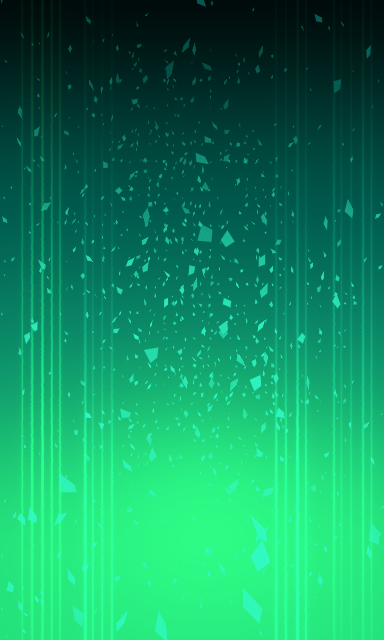
Reproduce this background procedurally as a Shadertoy shader.

```glsl
// Drifting shards over a deep green gradient with a low bright glow.
// Vertical light streaks come from four groups of thin lines; the shards are
// jittered convex quads on four grids of growing cell size, thinned by a cloud.

#define GLOW_CENTER vec2(0.54, 0.17)
#define GLOW_SIZE vec2(0.42, 0.20)
#define STREAK_PITCH 0.0245
#define STREAK_WIDTH 0.0028
#define STREAK_GAIN 0.34
#define SMALLEST_CELL 0.014
#define CELL_GROWTH 1.75
#define SHARD_DENSITY 0.56
#define STRAY_DENSITY 0.06
#define SHARD_LAYERS 4

const vec3 NIGHT = vec3(0.0, 0.03, 0.03);
const vec3 TEAL = vec3(0.0, 0.36, 0.31);
const vec3 JADE = vec3(0.04, 0.54, 0.41);
const vec3 GREEN = vec3(0.14, 0.87, 0.48);
const vec3 GLOW = vec3(0.18, 1.0, 0.53);
const vec3 CYAN = vec3(0.19, 0.98, 0.78);
const vec3 DIM_CYAN = vec3(0.02, 0.40, 0.36);

float hash(vec2 p) {
    return fract(sin(dot(p, vec2(127.1, 311.7))) * 43758.545);
}

vec3 backdrop(vec2 uv) {
    vec3 color = mix(GREEN, JADE, smoothstep(0.12, 0.5, uv.y));
    color = mix(color, TEAL, smoothstep(0.42, 0.7, uv.y));
    color = mix(color, NIGHT, smoothstep(0.62, 1.05, uv.y));
    vec2 q = (uv - GLOW_CENTER) / GLOW_SIZE;
    return mix(color, GLOW, 0.9 * exp(-dot(q, q)));
}

// Light added by the four groups of vertical lines
vec3 streaks(vec2 uv) {
    vec4 starts = vec4(0.061, 0.222, 0.722, 0.868);
    float soft = 1.0 / iResolution.x;
    vec3 light = vec3(0.0);
    for (int g = 0; g < 4; g++) {
        bool outer = g == 0 || g == 3;
        float rise = (uv.y - 0.42) / 0.34;
        float fade = outer ? 0.22 + 0.85 * exp(-rise * rise)
                           : 1.0 - 0.85 * smoothstep(0.1, 0.9, uv.y);
        if (g == 3) fade *= 0.55;
        vec3 tint = g == 0 ? vec3(0.15, 0.85, 0.28) : vec3(0.1, 0.72, 0.55);
        int count = outer ? 5 : 4;
        for (int k = 0; k < count; k++) {
            vec2 id = vec2(float(g), float(k));
            float seed = hash(id + 3.0);
            float ragged = hash(vec2(floor(uv.y * 300.0), seed * 50.0)) - 0.5;
            float x = starts[g] + STREAK_PITCH * (id.y + 0.4 * (seed - 0.5));
            float d = abs(uv.x - x + 0.0012 * ragged);
            float width = STREAK_WIDTH * mix(0.5, 1.2, hash(id + 9.0));
            float core = 1.0 - smoothstep(width - soft, width + soft, d);
            float halo = 0.25 * exp(-d / 0.006);
            light += tint * fade * mix(0.5, 1.0, seed) * (core + halo);
        }
    }
    return light * STREAK_GAIN;
}

// Distance to an irregular, mostly upright convex quad
float shardDistance(vec2 p, vec2 id, float radius) {
    float tilt = 1.7 * (hash(id + 1.3) - 0.5);
    float c = cos(tilt), s = sin(tilt);
    p = mat2(c, s, -s, c) * p;
    p.x *= mix(1.2, 2.8, hash(id + 2.7));
    float d = -1.0;
    for (int k = 0; k < 4; k++) {
        float side = float(k);
        float angle = 1.5708 * (side + 0.5 + 0.5 * (hash(id + side * 5.1) - 0.5));
        float reach = radius * mix(0.5, 1.0, hash(id + side * 7.9 + 4.0));
        d = max(d, dot(p, vec2(cos(angle), sin(angle))) - reach);
    }
    return d;
}

// Chance of a shard at a place: a leaning column plus a few strays
float shardChance(vec2 uv, int layer) {
    if (layer == 3) return 0.38 * (1.0 - smoothstep(0.08, 0.32, uv.y));
    float axis = mix(0.54, 0.41, smoothstep(0.4, 0.9, uv.y));
    float x = (uv.x - axis) / 0.27;
    float column = exp(-x * x) * smoothstep(0.08, 0.45, uv.y)
                 * (1.0 - smoothstep(0.72, 1.0, uv.y));
    return SHARD_DENSITY * column + STRAY_DENSITY;
}

float shards(vec2 p, float aspect) {
    float soft = 0.8 / iResolution.y;
    float cover = 0.0;
    float cell = SMALLEST_CELL;
    for (int layer = 0; layer < SHARD_LAYERS; layer++) {
        vec2 base = floor(p / cell);
        for (int n = 0; n < 9; n++) {
            vec2 grid = base + vec2(float(n % 3), float(n / 3)) - 1.0;
            vec2 id = grid + 37.0 * float(layer);
            vec2 jitter = vec2(hash(id + 11.0), hash(id + 23.0));
            vec2 center = (grid + 0.2 + 0.6 * jitter) * cell;
            if (hash(id) > shardChance(center / vec2(aspect, 1.0), layer)) continue;
            float size = hash(id + 31.0);
            float d = shardDistance(p - center, id, cell * mix(0.12, 0.34, size * size));
            float alpha = mix(0.55, 0.95, hash(id + 43.0));
            cover = max(cover, alpha * (1.0 - smoothstep(-soft, soft, d)));
        }
        cell *= CELL_GROWTH;
    }
    return cover;
}

void mainImage(out vec4 fragColor, in vec2 fragCoord) {
    vec2 uv = fragCoord / iResolution.xy;
    float aspect = iResolution.x / iResolution.y;
    vec3 color = backdrop(uv) + streaks(uv);
    vec3 shardColor = mix(CYAN, DIM_CYAN, smoothstep(0.48, 0.95, uv.y));
    color = mix(color, shardColor, shards(fragCoord / iResolution.y, aspect));
    fragColor = vec4(clamp(color, 0.0, 1.0), 1.0);
}
```
